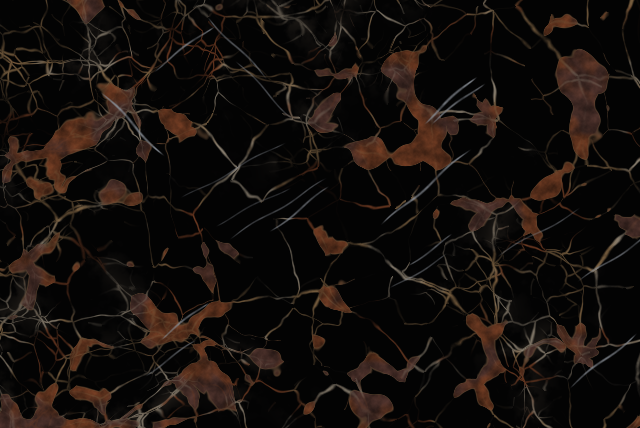
This texture is drawn by a WebGL 2 fragment shader. Its source:

```glsl
#version 300 es
precision highp float;
// Black marble broken by gold veins, rust-filled gaps and pale diagonal streaks.

uniform vec2 u_resolution;
out vec4 fragColor;

const vec3 BLACK = vec3(0.010, 0.010, 0.011);
const vec3 SMOKE = vec3(0.15, 0.13, 0.11);
const vec3 TAN = vec3(0.46, 0.36, 0.24);
const vec3 PALE = vec3(0.53, 0.49, 0.43);
const vec3 RUST = vec3(0.36, 0.19, 0.11);
const vec3 PLUM = vec3(0.25, 0.16, 0.14);
const vec3 QUARTZ = vec3(0.52, 0.54, 0.57);
const mat2 TURN = mat2(0.8, 0.6, -0.6, 0.8);

vec2 hash2(vec2 p) {
    vec3 q = fract(p.xyx * vec3(0.1031, 0.1030, 0.0973));
    q += dot(q, q.yzx + 33.33);
    return fract((q.xx + q.yz) * q.zy);
}

// Layered sines, roughly -1 to 1.
float ripple(vec2 p, float seed) {
    float sum = 0.0, amp = 0.6;
    for (int i = 0; i < 5; i++) {
        p = TURN * p * 1.7 + seed;
        vec2 q = p + 0.9 * sin(p.yx * 0.8 + seed);
        sum += amp * sin(q.x) * sin(q.y);
        amp *= 0.6;
    }
    return sum;
}

// Bends the plane at ever finer steps to make crooked cracks.
vec2 crumple(vec2 p, float freq, float amp) {
    for (int i = 0; i < 5; i++) {
        vec2 q = TURN * p * freq;
        p += amp * sin(q.yx + 1.7 * sin(q * 0.63 + float(i)));
        freq *= 2.1;
        amp *= 0.46;
    }
    return p;
}

// Cellular noise: x = distance to the nearest cell border, y = random value of that border.
vec2 cellBorder(vec2 p, float scale, float seed) {
    p *= scale;
    vec2 base = floor(p), nearId = base, nearOffset = vec2(0.0);
    float best = 9.0;
    for (int k = 0; k < 9; k++) {
        vec2 id = base + vec2(k % 3 - 1, k / 3 - 1);
        vec2 offset = id + hash2(id + seed) - p;
        float d = dot(offset, offset);
        if (d < best) { best = d; nearId = id; nearOffset = offset; }
    }
    vec2 border = vec2(9.0, 0.0);
    for (int k = 0; k < 25; k++) {
        vec2 id = nearId + vec2(k % 5 - 2, k / 5 - 2);
        vec2 offset = id + hash2(id + seed) - p;
        vec2 gap = offset - nearOffset;
        if (dot(gap, gap) < 1e-5) continue;
        float d = dot(0.5 * (offset + nearOffset), normalize(gap));
        if (d < border.x) border = vec2(d, hash2(id + nearId + seed * 2.0 + 0.5).x);
    }
    return vec2(border.x / scale, border.y);
}

float stroke(float d, float width, float soft) {
    return 1.0 - smoothstep(max(width - soft, 0.0), width + soft, d);
}

// One tapered streak in its own turned frame.
float streak(vec2 p, vec2 centre, float angle, float halfLength, float width, float soft) {
    vec2 axis = vec2(cos(angle), sin(angle));
    vec2 rel = p - centre;
    float along = dot(rel, axis);
    float across = dot(rel, vec2(-axis.y, axis.x)) + 0.003 * sin(along * 35.0 + centre.x * 40.0);
    float taper = max(1.0 - pow(along / halfLength, 2.0), 0.0);
    return stroke(abs(across), width * taper, soft) * smoothstep(0.0, 0.4, taper);
}

void main() {
    float soft = 1.1 / u_resolution.y;
    vec2 p = gl_FragCoord.xy / u_resolution.y;
    vec2 bent = crumple(p, 9.0, 0.024);

    // Masks: crowding, tint and brightness along the veins.
    float crowd = smoothstep(-0.30, 0.55, ripple(p * 2.6, 1.3) + 0.45 * (0.85 - p.x) + 0.25 * (p.y - 0.4));
    float tint = ripple(p * 9.0, 4.1);
    float grain = ripple(p * 45.0, 2.7);
    float glow = clamp(0.62 + 0.7 * ripple(p * 13.0, 7.9) + 0.25 * grain, 0.12, 1.0);

    vec2 large = cellBorder(bent * vec2(0.9, 1.0), 4.6, 11.0);
    vec2 medium = cellBorder(bent, 9.5, 37.0);
    vec2 fine = cellBorder(bent + 0.006 * sin(p.yx * 60.0), 23.0, 71.0);
    float nearLarge = exp(-large.x * 30.0);

    // Smoky haze and scattered shards beside the main cracks.
    vec3 colour = BLACK;
    float haze = nearLarge * crowd * smoothstep(0.05, 0.7, tint + 0.4 * grain);
    colour = mix(colour, SMOKE, 0.75 * haze);

    // Rust fills the gaps between the larger fragments.
    float gapMask = ripple(p * 4.6, 5.6) + 0.18 * crowd - 0.40;
    float largeGap = clamp(gapMask * 0.13, 0.0, 0.045);
    float mediumGap = clamp((ripple(p * 8.0, 9.2) + 0.2 * crowd - 0.45) * 0.06, 0.0, 0.016);
    float inside = max(largeGap - large.x, mediumGap - medium.x);
    float filled = smoothstep(-soft, soft, inside) * step(0.0005, max(largeGap, mediumGap));
    vec3 fillColour = mix(RUST, PLUM, smoothstep(-0.2, 0.4, tint)) * (1.0 + 0.35 * grain);
    fillColour = mix(fillColour, TAN, 0.6 * stroke(inside, 0.0015, soft));
    colour = mix(colour, fillColour, filled * 0.95);

    // Veins from coarse to fine.
    vec3 veinColour = mix(TAN, PALE, smoothstep(-0.15, 0.35, tint));
    veinColour = mix(veinColour, RUST * 1.15, smoothstep(0.2, 0.5, ripple(p * 7.0, 3.4)));
    float main = stroke(large.x, 0.0008 + 0.0028 * large.y * glow, soft) * smoothstep(0.0, 0.5, large.y + 0.3 * crowd);
    float branch = stroke(medium.x, 0.0005 + 0.0018 * medium.y * glow, soft) * smoothstep(0.25, 0.6, medium.y * 0.7 + 0.5 * crowd);
    float thread = stroke(fine.x, 0.0004 + 0.0018 * fine.y * glow, soft) * smoothstep(0.5, 1.0, fine.y * 0.5 + crowd * (0.25 + 0.6 * nearLarge));
    float veins = max(main, max(0.9 * branch, 0.85 * thread)) * glow * (1.0 - 0.6 * filled);
    colour = mix(colour, veinColour, veins);

    // Quartz streaks, mostly rising to the right.
    float quartz = 0.0;
    for (int i = 0; i < 18; i++) {
        vec2 a = hash2(vec2(i, 3)), b = hash2(vec2(i, 19));
        vec2 centre = vec2(0.25 + 1.25 * a.x, 0.08 + 0.86 * a.y);
        float angle = i % 7 == 3 ? -0.8 : 0.45 + 0.3 * b.x;
        float line = streak(p, centre, angle, 0.05 + 0.10 * b.y, 0.0008 + 0.0022 * b.x * b.x, soft);
        quartz = max(quartz, line * (0.35 + 0.6 * b.x));
    }
    colour = mix(colour, QUARTZ, quartz * (0.8 + 0.3 * grain));

    fragColor = vec4(clamp(colour, 0.0, 1.0), 1.0);
}
```
